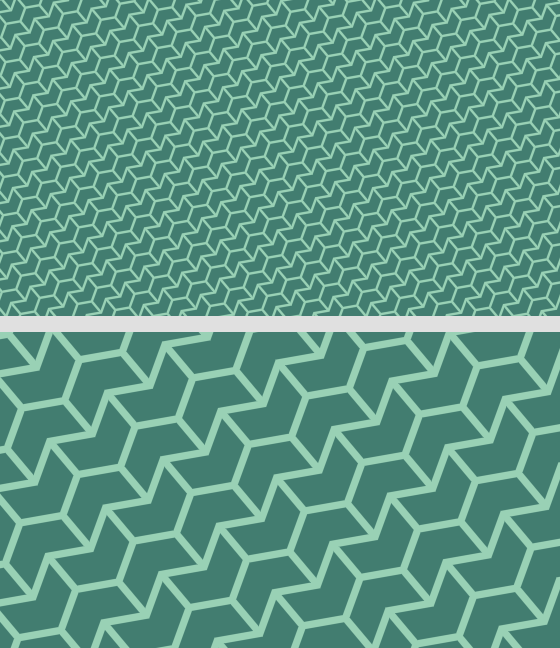
Top: the whole. Bottom: its middle third, enlarged.
Write a Shadertoy shader that draws this pattern.

```glsl
// Interlocking chevron tiles outlined in pale green on a teal ground.
// Parallel zigzags split a tilted plane into strips; straight joints cut each
// strip into chevrons, at valleys in even strips and at peaks in odd ones.

const vec3  GROUND_COLOR = vec3(0.26, 0.49, 0.44);
const vec3  LINE_COLOR   = vec3(0.60, 0.82, 0.71);
const float EDGE_LENGTH  = 0.0458;                 // tile edge, in canvas heights
const float HALF_WIDTH   = 0.084;                  // half line width, in edges
const float TILT         = radians(40.0);          // direction of the zigzags
const vec2  ANCHOR       = vec2(-0.0193, -0.0301); // a valley, from the centre
const float SQRT3        = sqrt(3.0);

vec2 rotate(vec2 p, float angle) {
    float c = cos(angle), s = sin(angle);
    return vec2(c * p.x + s * p.y, c * p.y - s * p.x);
}

// Distance to the nearest tile outline; p is in edge lengths.
float chevronDistance(vec2 p) {
    // Mirror each period about its valley: 0 at the valley, SQRT3/2 at the peak.
    float across = abs(p.x - SQRT3 * round(p.x / SQRT3));

    // Height above the zigzag, whose sides rise at 30 degrees.
    float height = p.y - across / SQRT3;
    float zigzag = abs(height - round(height)) * SQRT3 * 0.5;

    // Joints swap between valleys and peaks from strip to strip.
    bool evenStrip = mod(floor(height), 2.0) < 0.5;
    float joint = evenStrip ? across : SQRT3 * 0.5 - across;

    return min(zigzag, joint);
}

void mainImage(out vec4 fragColor, in vec2 fragCoord) {
    vec2 canvas = (fragCoord - 0.5 * iResolution.xy) / iResolution.y;
    vec2 p = rotate(canvas - ANCHOR, TILT) / EDGE_LENGTH;

    // Soften the line over about one pixel.
    float pixel = 1.0 / (iResolution.y * EDGE_LENGTH);
    float d = chevronDistance(p) - HALF_WIDTH;
    float line = 1.0 - smoothstep(-0.7 * pixel, 0.7 * pixel, d);

    fragColor = vec4(mix(GROUND_COLOR, LINE_COLOR, line), 1.0);
}
```
